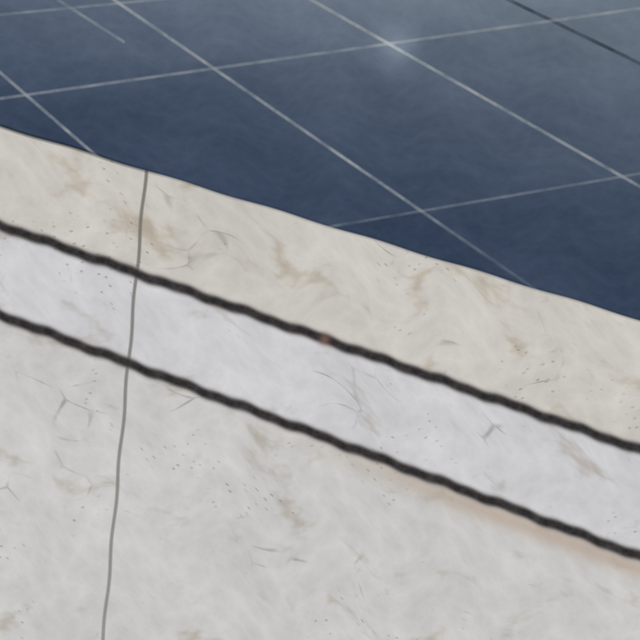
Write a Shadertoy shader that draws this texture.

```glsl
// Pale mottled stone steps with two dark grooves beside a blue slate floor.
// Sloped lines split the regions; the slate tiles are a perspective grid,
// and cellular noise with layered sines gives stains, veins and grain.

vec2 hash2(vec2 p) {
    vec3 h = fract(p.xyx * vec3(0.1031, 0.1030, 0.0973));
    h += dot(h, h.yzx + 33.33);
    return fract((h.xx + h.yz) * h.zy);
}

// Distances to the nearest and second nearest cell points
vec2 cells(vec2 p) {
    vec2 id = floor(p), f = fract(p), nearest = vec2(8.0);
    for (int j = -1; j <= 1; j++)
    for (int i = -1; i <= 1; i++) {
        vec2 o = vec2(i, j);
        float d = length(o + hash2(id + o + 50.0) - f);
        nearest = d < nearest.x ? vec2(d, nearest.x) : vec2(nearest.x, min(nearest.y, d));
    }
    return nearest;
}

// Layered cellular noise, centred near zero
float mottle(vec2 p) {
    float sum = 0.0, amp = 0.5;
    for (int i = 0; i < 4; i++) {
        sum += amp * (cells(p).x - 0.48);
        p = mat2(1.6, 1.2, -1.2, 1.6) * p + 3.7;
        amp *= 0.6;
    }
    return sum;
}

vec2 warp(vec2 p, float amount) {
    for (int i = 0; i < 3; i++) {
        p += amount * sin(p.yx * vec2(31.0, 37.0) + vec2(1.3, 4.1));
        p = p.yx;
        amount *= 0.7;
    }
    return p.yx;
}

// Signed height above a sloped line
float above(vec2 p, float start, float slope) {
    return (p.y - start - slope * p.x) / sqrt(1.0 + slope * slope);
}

float stroke(float d, float halfWidth, float blur) {
    return 1.0 - smoothstep(halfWidth - blur, halfWidth + blur, abs(d));
}

float segment(vec2 p, vec2 a, vec2 b) {
    vec2 ab = b - a;
    return length(p - a - ab * clamp(dot(p - a, ab) / dot(ab, ab), 0.0, 1.0));
}

vec3 stone(vec2 p, vec3 base) {
    vec2 q = warp(vec2(p.x, p.y + 0.3 * p.x), 0.008);
    float patches = mottle(q * 7.0 + 3.0);
    vec3 col = base + 0.07 * mottle(q * 4.0) + 0.08 * mottle(q * 24.0);
    float stain = smoothstep(0.05, 0.35, mottle(q * vec2(9.0, 14.0) + 11.0));
    col -= vec3(0.08, 0.10, 0.13) * stain;
    // Broken hairline veins
    vec2 c = cells(q * vec2(15.0, 23.0));
    float vein = 1.0 - smoothstep(0.0, 0.11, c.y - c.x);
    col -= vec3(0.13, 0.135, 0.14) * vein * smoothstep(0.04, 0.28, patches);
    // Small pits
    float pit = 1.0 - smoothstep(0.06, 0.15, cells(q * vec2(40.0, 55.0) + 9.0).x);
    return col - 0.11 * pit * smoothstep(-0.02, 0.2, mottle(q * 6.0 + 20.0));
}

vec3 slate(vec2 p, float blur) {
    // Diagonal joints: integer columns of a perspective fan
    float h = p.y - 0.9, spacing = 0.339 - 0.305 * h;
    float column = (p.x + 0.015 + 1.15 * h) / spacing;
    float k = floor(column + 0.5);
    float diagonal = (column - k) * spacing / sqrt(1.0 + pow(1.15 + 0.305 * k, 2.0));
    float nearRow = above(p, 0.557, 0.172);
    float midRow = above(p, 0.846, 0.141);
    float farRow = above(p, 0.977, 0.097);

    // Sheen grows towards the far right corner
    float sheen = smoothstep(0.7, 1.13, p.y + 0.24 * (p.x - 0.4));
    vec3 col = mix(vec3(0.225, 0.275, 0.355), vec3(0.395, 0.44, 0.495), sheen);
    float row = step(0.0, nearRow) + step(0.0, midRow) + step(0.0, farRow);
    col += 0.025 * (hash2(vec2(floor(column), row)).x - 0.5);
    col += 0.035 * smoothstep(-0.03, 0.05, midRow);
    vec2 q = warp(p, 0.006);
    col += 0.06 * mottle(vec2(q.x * 6.0, (q.y + 0.2 * q.x) * 16.0));
    col += 0.035 * mottle(q * vec2(45.0, 70.0));

    // Chalky joints, worn unevenly; the rightmost diagonal is dark
    float wear = clamp(0.75 + 1.2 * mottle(p * 20.0), 0.3, 1.0);
    vec3 chalk = vec3(0.57, 0.59, 0.60);
    float fade = mix(0.3, 1.0, smoothstep(0.58, 0.72, p.y));
    vec3 diagonalColor = k > 2.5 ? vec3(0.22, 0.25, 0.29) : chalk;
    col = mix(col, diagonalColor, stroke(diagonal, 0.0026, blur) * wear * fade);
    col = mix(col, chalk, 0.75 * stroke(midRow, 0.0024, blur) * wear);
    col = mix(col, chalk, 0.5 * stroke(nearRow, 0.0022, blur) * wear);
    col = mix(col, chalk, 0.55 * stroke(farRow, 0.0022, blur) * wear);
    float spur = segment(p, vec2(0.091, 1.0), vec2(0.193, 0.935));
    col = mix(col, chalk, 0.7 * stroke(spur, 0.0024, blur) * wear);
    return col + 0.12 * exp(-900.0 * dot(p - vec2(0.62, 0.925), p - vec2(0.62, 0.925)));
}

// Dark channel with a worn, softer rim
vec3 groove(vec3 col, vec2 p, float d, float blur) {
    d += 0.0012 * sin(p.x * 61.0) + 0.0008 * sin(p.x * 143.0);
    col = mix(col, vec3(0.46, 0.44, 0.43), 0.65 * stroke(d, 0.0095, 0.003 + blur));
    vec3 core = vec3(0.19, 0.18, 0.185) + 0.15 * mottle(p * 55.0);
    return mix(col, core, 0.95 * stroke(d, 0.0062, 0.002 + blur));
}

void mainImage(out vec4 fragColor, in vec2 fragCoord) {
    vec2 p = fragCoord / iResolution.xy;
    float blur = 0.0009 + 0.7 / iResolution.y;
    float edge = above(p, 0.803, -0.303) + 0.001 * sin(p.x * 40.0);
    float upper = above(p, 0.648, -0.351);
    float lower = above(p, 0.508, -0.378);

    // Stone bands: warm ledge, cool tread, neutral foreground
    vec3 base = mix(vec3(0.79, 0.787, 0.78), vec3(0.805, 0.805, 0.815), step(0.0, lower));
    base = mix(base, vec3(0.79, 0.775, 0.75), step(0.0, upper));
    vec3 col = stone(p, base);
    float rust = exp(-pow((lower + 0.018) / 0.016, 2.0)) * smoothstep(0.35, 0.8, p.x);
    col = mix(col, vec3(0.69, 0.61, 0.54), 0.6 * rust);

    // Upright joint between slabs
    float joint = p.x - 0.161 - 0.0915 * p.y + 0.0012 * sin(p.y * 50.0);
    col = mix(col, vec3(0.43, 0.42, 0.40), mix(0.6, 0.9, p.y) * stroke(joint, 0.0026, blur));

    col = groove(col, p, upper, blur);
    col = groove(col, p, lower, blur);
    vec2 chip = p - vec2(0.508, 0.469);
    col = mix(col, vec3(0.52, 0.39, 0.34), 0.7 * exp(-14000.0 * dot(chip, chip)));

    // Slate floor and its shaded border
    col = mix(col, slate(p, blur), smoothstep(-blur, blur, edge));
    col *= 1.0 - 0.3 * stroke(edge, 0.003, 0.002) * (1.0 - 0.6 * smoothstep(0.15, 0.3, p.x));
    fragColor = vec4(clamp(col, 0.0, 1.0), 1.0);
}
```
